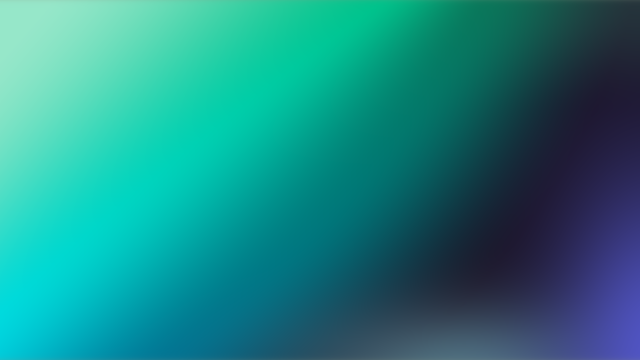
A Shadertoy shader for this background:

```glsl
// Soft diagonal gradient: mint to teal to dark plum, with indigo and slate glows below.

// Ramp colours; pairs run from the top of the canvas to the bottom.
const vec3 MINT         = vec3(0.59, 0.905, 0.79);
const vec3 RIDGE_TOP    = vec3(0.00, 0.76, 0.54);
const vec3 RIDGE_MIDDLE = vec3(0.00, 0.83, 0.74);
const vec3 RIDGE_BOTTOM = vec3(0.00, 0.86, 0.91);
const vec3 DEEP_TOP     = vec3(0.04, 0.465, 0.35);
const vec3 DEEP_MIDDLE  = vec3(0.00, 0.475, 0.46);
const vec3 DEEP_BOTTOM  = vec3(0.00, 0.455, 0.58);
const vec3 DARK_TOP     = vec3(0.14, 0.20, 0.22);
const vec3 PLUM         = vec3(0.095, 0.068, 0.13);

// Places where each ramp colour peaks: x = c.x + c.y * v + c.z * v * v.
const vec3 MINT_CURVE  = vec3(0.08, -0.50, 0.00);
const vec3 RIDGE_CURVE = vec3(0.60, -0.78, 0.10);
const vec3 DEEP_CURVE  = vec3(0.76, -0.30, -0.20);
const vec3 DARK_CURVE  = vec3(0.99, -0.13, -0.22);

// Glows, with centre and radius as fractions of the canvas, v downward.
const vec3 INDIGO        = vec3(0.32, 0.335, 0.78);
const vec2 INDIGO_CENTRE = vec2(1.03, 1.00);
const vec2 INDIGO_RADIUS = vec2(0.16, 0.50);
const vec3 SLATE         = vec3(0.31, 0.44, 0.50);
const vec2 SLATE_CENTRE  = vec2(0.72, 1.03);
const vec2 SLATE_RADIUS  = vec2(0.25, 0.18);

// Thin pale haze along the upper and lower borders.
const vec3  HAZE          = vec3(0.55, 0.60, 0.52);
const float HAZE_WIDTH    = 0.006;
const float HAZE_STRENGTH = 0.18;

const float EASE = 0.6; // 0 gives linear ramps, 1 gives fully smooth ones

float curveAt(vec3 c, float v) {
    return c.x + v * (c.y + v * c.z);
}

// Eased progress of x between two stops.
float between(float a, float b, float x) {
    float t = clamp((x - a) / (b - a), 0.0, 1.0);
    return mix(t, t * t * (3.0 - 2.0 * t), EASE);
}

// Smooth vertical blend through three colours.
vec3 column(vec3 top, vec3 middle, vec3 bottom, float v) {
    float u = 1.0 - v;
    vec3 control = 2.0 * middle - 0.5 * (top + bottom);
    return u * u * top + 2.0 * u * v * control + v * v * bottom;
}

float glow(vec2 p, vec2 centre, vec2 radius) {
    vec2 d = (p - centre) / radius;
    return exp(-dot(d, d));
}

void mainImage(out vec4 fragColor, in vec2 fragCoord) {
    vec2 p = fragCoord / iResolution.xy;
    p.y = 1.0 - p.y;
    float v = p.y;

    // Stops of the bent diagonal ramp on this row
    float mintX  = curveAt(MINT_CURVE, v);
    float ridgeX = curveAt(RIDGE_CURVE, v);
    float deepX  = curveAt(DEEP_CURVE, v);
    float darkX  = curveAt(DARK_CURVE, v);

    vec3 ridge = column(RIDGE_TOP, RIDGE_MIDDLE, RIDGE_BOTTOM, v);
    vec3 deep  = column(DEEP_TOP, DEEP_MIDDLE, DEEP_BOTTOM, v);
    vec3 dark  = mix(DARK_TOP, PLUM, smoothstep(0.0, 0.32, v));

    vec3 color = mix(MINT, ridge, between(mintX, ridgeX, p.x));
    color = mix(color, deep, between(ridgeX, deepX, p.x));
    color = mix(color, dark, between(deepX, darkX, p.x));

    // Lower glows
    color = mix(color, SLATE, glow(p, SLATE_CENTRE, SLATE_RADIUS));
    color = mix(color, INDIGO, glow(p, INDIGO_CENTRE, INDIGO_RADIUS));

    // Border haze
    float border = min(v, 1.0 - v);
    color = mix(color, HAZE, HAZE_STRENGTH * exp(-border / HAZE_WIDTH));

    fragColor = vec4(clamp(color, 0.0, 1.0), 1.0);
}
```
